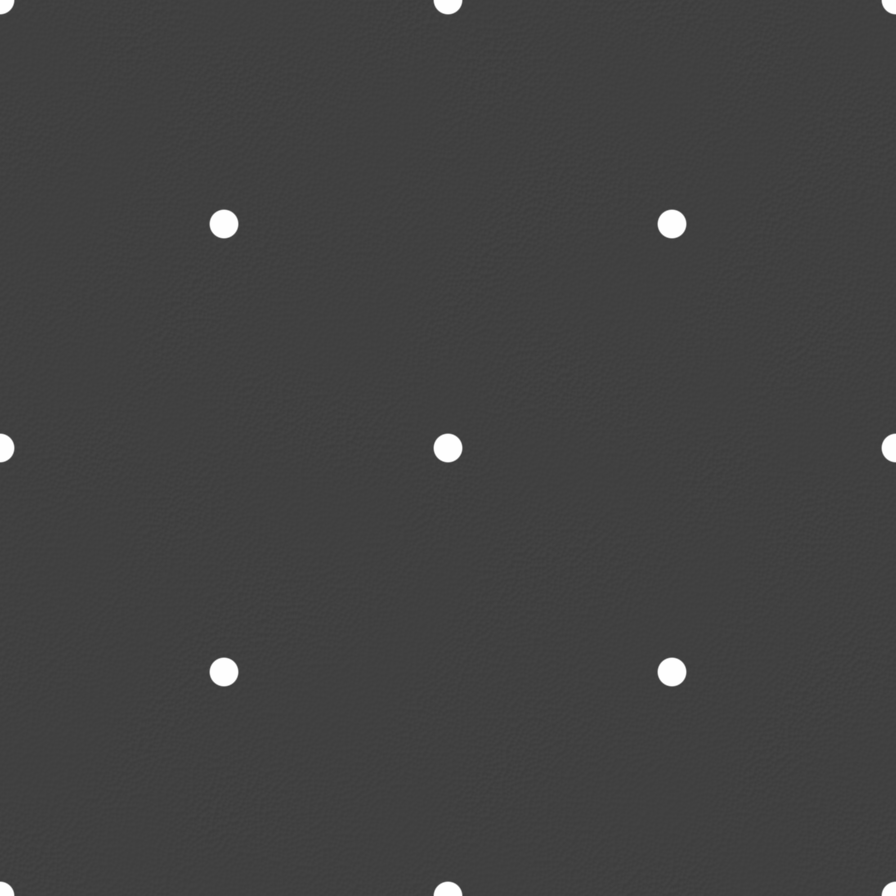
Give the GLSL for this pattern, as a Shadertoy shader.

```glsl
const vec3 GROUND_COLOR = vec3(0.252);
const vec3 DOT_COLOR = vec3(0.995);
const float REPEATS = 2.0;          // lattice cells across and down
const float DOT_RADIUS = 0.0160;
const float EDGE_SOFTNESS = 0.0012;
const float GRAIN_CELLS = 200.0;    // whole number, so the grain wraps
const float GRAIN_RELIEF = 0.022;
const vec2 LIGHT_OFFSET = vec2(-0.25, 0.45);
const float TAU = 6.2831853;

vec2 hash2(vec2 p) {
    vec3 q = fract(p.xyx * vec3(0.1031, 0.1030, 0.0973));
    q += dot(q, q.yzx + 33.33);
    return fract((q.xx + q.yz) * q.zy);
}

// Distance to the nearest scattered point, periodic over GRAIN_CELLS
float cellularNoise(vec2 p) {
    vec2 cell = floor(p);
    vec2 local = p - cell;
    float nearest = 2.0;
    for (int y = -1; y <= 1; y++) {
        for (int x = -1; x <= 1; x++) {
            vec2 neighbor = vec2(x, y);
            vec2 point = neighbor + hash2(mod(cell + neighbor, GRAIN_CELLS));
            nearest = min(nearest, length(point - local));
        }
    }
    return nearest;
}

// Broad patches where the grain is stronger or weaker
float grainStrength(vec2 uv) {
    float waves = sin(TAU * (3.0 * uv.x + 2.0 * uv.y) + 2.0 * sin(TAU * 2.0 * uv.y));
    waves += sin(TAU * (5.0 * uv.y - 4.0 * uv.x) + 1.5 * sin(TAU * 3.0 * uv.x));
    return 0.8 + 0.15 * waves;
}

// Signed distance to dots at the corners and centre of each lattice cell
float dotDistance(vec2 uv) {
    vec2 fromCenter = abs(fract(uv * REPEATS) - 0.5);
    float nearest = min(length(fromCenter), length(fromCenter - 0.5));
    return nearest / REPEATS - DOT_RADIUS;
}

void mainImage(out vec4 fragColor, in vec2 fragCoord) {
    vec2 uv = fragCoord / iResolution.xy;

    // Finely embossed ground
    vec2 grainPos = uv * GRAIN_CELLS;
    float relief = cellularNoise(grainPos) - cellularNoise(grainPos + LIGHT_OFFSET);
    vec3 color = GROUND_COLOR + GRAIN_RELIEF * relief * grainStrength(uv);

    // Plain dots with a soft edge
    float softness = max(EDGE_SOFTNESS, 0.75 / iResolution.y);
    float coverage = 1.0 - smoothstep(-softness, softness, dotDistance(uv));
    color = mix(color, DOT_COLOR, coverage);

    fragColor = vec4(color, 1.0);
}
```
